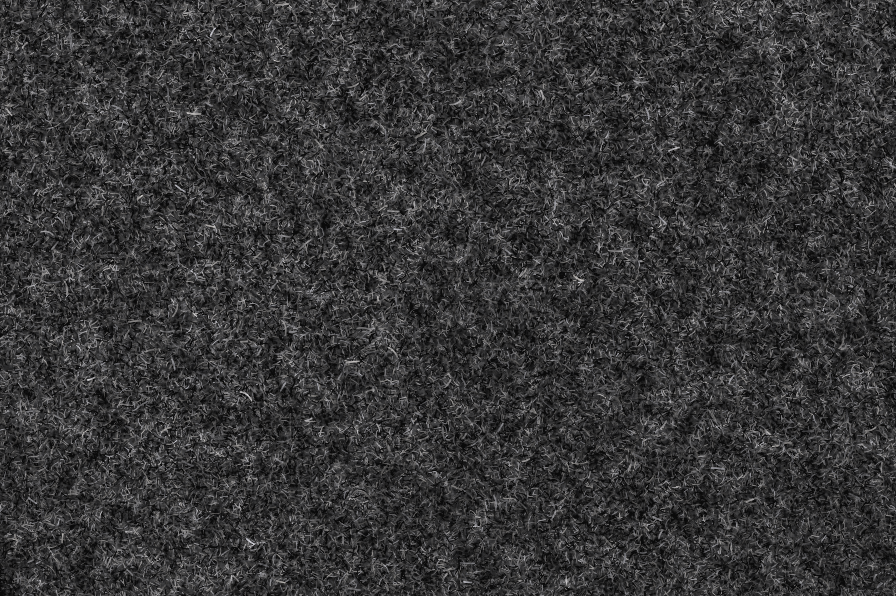
A WebGL 1 fragment shader for this texture:

```glsl
precision highp float;
uniform vec2 u_resolution;

float hash(vec2 p) {
  return fract(sin(dot(p, vec2(127.1, 311.7))) * 43758.5453);
}

float noise(vec2 p) {
  vec2 i = floor(p), f = fract(p);
  f = f * f * (3.0 - 2.0 * f);
  return mix(mix(hash(i), hash(i + vec2(1.0, 0.0)), f.x),
             mix(hash(i + vec2(0.0, 1.0)), hash(i + vec2(1.0, 1.0)), f.x), f.y);
}

mat2 rotation(float a) {
  float c = cos(a), s = sin(a);
  return mat2(c, s, -s, c);
}

// Coverage of one short bent hair centred on the origin
float hair(vec2 q, float halfLength, float bend, float width, float blur) {
  q.y += bend * (q.x * q.x - 0.1);
  q.x -= clamp(q.x, -halfLength, halfLength);
  return 1.0 - smoothstep(width - blur, width + blur, length(q));
}

// Lays one layer of scattered hairs over the colour below
vec3 addHairs(vec3 below, vec2 p, float scale, float layer, float density, float lift) {
  vec2 g = rotation(layer * 1.3 + 0.4) * p * scale + layer * 7.31;
  vec2 base = floor(g);
  float blur = 0.5 * scale / u_resolution.y;
  for (int y = -1; y <= 1; y++) {
    for (int x = -1; x <= 1; x++) {
      vec2 cell = base + vec2(float(x), float(y));
      vec2 seed = cell + layer * 37.0;
      if (hash(seed + 91.7) > density) continue;
      vec2 centre = cell + vec2(hash(seed), hash(seed + 17.3));
      float r = hash(seed + 43.1);
      vec2 q = rotation(6.2832 * hash(seed + 5.9)) * (g - centre);
      float bend = 0.9 * (hash(seed + 29.4) - 0.5);
      float cover = hair(q, 0.25 + 0.45 * hash(seed + 63.2), bend, 0.08, blur);
      float shade = 0.02 + 0.4 * r + 0.1 * pow(r, 6.0) + lift;
      vec3 tint = mix(vec3(0.99, 0.99, 1.03), vec3(1.02, 1.0, 0.98), hash(seed + 77.7));
      below = mix(below, shade * tint, cover);
    }
  }
  return below;
}

void main() {
  vec2 p = gl_FragCoord.xy / u_resolution.y;

  // Dense mat of fine hairs, then a few pale loose ones on top
  vec3 colour = vec3(0.16, 0.16, 0.165);
  for (int i = 0; i < 7; i++) {
    colour = addHairs(colour, p, 92.0, float(i), 1.0, 0.0);
  }
  colour = addHairs(colour, p, 58.0, 8.0, 0.14, 0.08);

  // Clumped tufts with dark gaps between them
  float tufts = 0.55 * noise(rotation(0.5) * p * 40.0) + 0.45 * noise(rotation(1.1) * p * 85.0);
  colour *= 0.45 + 1.1 * tufts;

  // Fine grain, faint level creases and broad wear
  colour += 0.2 * (noise(rotation(0.7) * p * 260.0) - 0.5);
  colour *= 0.95 + 0.1 * noise(p * vec2(6.0, 42.0));
  colour *= 0.99 + 0.08 * noise(p * 3.0 + 4.0) - 0.06 * p.x + 0.04 * p.y;

  gl_FragColor = vec4(clamp(colour, 0.04, 1.0), 1.0);
}
```
